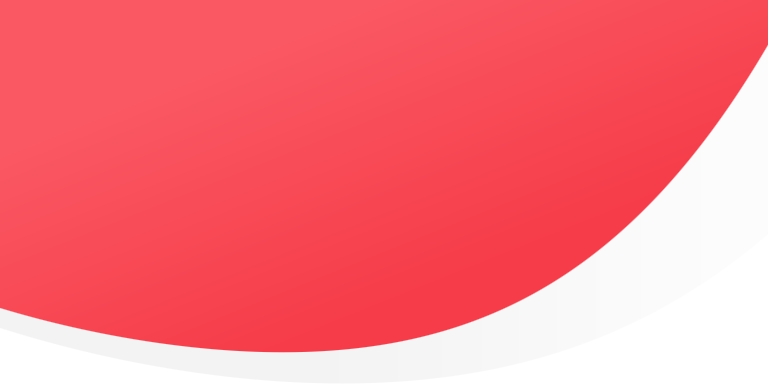
Reproduce this background procedurally as a Shadertoy shader.

```glsl
// Red gradient sheet with a sweeping curved hem over a pale grey one, on white.

// Height of the red hem at horizontal position u, both from 0 to 1.
float redHem(float u) {
    return 0.198 + u * (-0.606 + u * (0.869 + u * (-0.546 + u * (0.918 + u * 0.05))));
}

// Height of the grey hem below it.
float greyHem(float u) {
    return 0.146 + u * (-0.636 + u * (0.763 + u * (-0.354 + u * 0.471)));
}

// Smooth coverage of the area where d is positive.
float coverage(float d) {
    return clamp(d / fwidth(d) + 0.5, 0.0, 1.0);
}

void mainImage(out vec4 fragColor, in vec2 fragCoord) {
    vec2 uv = fragCoord / iResolution.xy;

    // Grey sheet, fading towards white on the right
    vec3 grey = vec3(mix(0.953, 0.988, smoothstep(0.35, 1.0, uv.x)));
    vec3 color = mix(vec3(1.0), grey, coverage(uv.y - greyHem(uv.x)));

    // Red sheet, deepening diagonally towards the lower right
    float depth = clamp((0.8 * uv.x + 1.0 - uv.y - 0.4) / 0.8, 0.0, 1.0);
    vec3 red = mix(vec3(0.98, 0.345, 0.39), vec3(0.963, 0.235, 0.285), depth);
    color = mix(color, red, coverage(uv.y - redHem(uv.x)));

    fragColor = vec4(color, 1.0);
}
```
